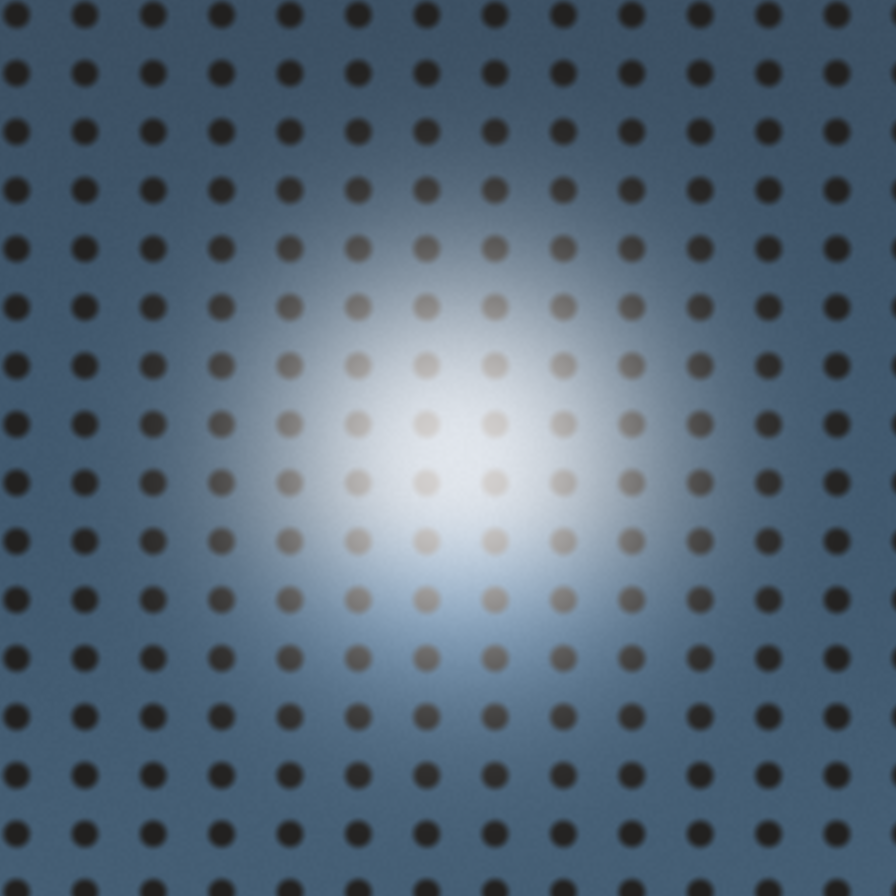
Reproduce this pattern procedurally as a WebGL 2 fragment shader.

```glsl
#version 300 es
precision highp float;
// A grid of soft dark dots on slate blue, washed out by a pale central glow.

uniform vec2 u_resolution;
out vec4 fragColor;

// Dot grid, in canvas units
const vec2 DOT_ORIGIN = vec2(0.0185, 0.9835);
const vec2 DOT_SPACING = vec2(0.0763, 0.0653);
const float DOT_RADIUS = 0.0145;
const float DOT_SOFTNESS = 0.0062;

// Glow
const vec2 GLOW_CENTER = vec2(0.512, 0.486);
const float GLOW_RADIUS = 0.232;
const float GLOW_FALLOFF = 2.25;

// Colours
const vec3 SLATE_TOP = vec3(0.235, 0.315, 0.390);
const vec3 SLATE_MIDDLE = vec3(0.250, 0.345, 0.430);
const vec3 SLATE_BOTTOM = vec3(0.268, 0.368, 0.455);
const vec3 GLOW_WHITE = vec3(0.880, 0.900, 0.925);
const vec3 GLOW_BLUE = vec3(0.740, 0.860, 0.980);
const vec3 DOT_DARK = vec3(0.130, 0.126, 0.122);
const vec3 DOT_LIT = vec3(0.835, 0.825, 0.820);

const float GRAIN_CELLS = 256.0;
const float GRAIN_AMOUNT = 0.012;

float hash(vec2 p) {
  vec3 q = fract(vec3(p.xyx) * 0.1031);
  q += dot(q, q.yzx + 33.33);
  return fract((q.x + q.y) * q.z);
}

float valueNoise(vec2 p) {
  vec2 cell = floor(p);
  vec2 f = fract(p);
  f = f * f * (3.0 - 2.0 * f);
  float low = mix(hash(cell), hash(cell + vec2(1.0, 0.0)), f.x);
  float high = mix(hash(cell + vec2(0.0, 1.0)), hash(cell + 1.0), f.x);
  return mix(low, high, f.y);
}

vec3 slateGradient(float y) {
  vec3 lower = mix(SLATE_BOTTOM, SLATE_MIDDLE, smoothstep(0.0, 0.5, y));
  return mix(lower, SLATE_TOP, smoothstep(0.5, 1.0, y));
}

float glowStrength(vec2 uv) {
  float r = length(uv - GLOW_CENTER) / GLOW_RADIUS;
  return exp(-pow(r, GLOW_FALLOFF));
}

float dotCoverage(vec2 uv) {
  vec2 cell = (uv - DOT_ORIGIN) / DOT_SPACING;
  vec2 offset = (fract(cell + 0.5) - 0.5) * DOT_SPACING;
  float d = length(offset) - DOT_RADIUS;
  return 1.0 - smoothstep(-DOT_SOFTNESS, DOT_SOFTNESS, d);
}

void main() {
  vec2 uv = gl_FragCoord.xy / u_resolution;
  float glow = glowStrength(uv);

  // Background and glow, cooler toward the lower rim
  vec3 glowColor = mix(GLOW_BLUE, GLOW_WHITE, smoothstep(0.24, 0.46, uv.y));
  vec3 color = mix(slateGradient(uv.y), glowColor, glow);

  // Fine grain
  color += (valueNoise(uv * GRAIN_CELLS) - 0.5) * GRAIN_AMOUNT;

  // Dots, fading into the light
  vec3 dotColor = mix(DOT_DARK, DOT_LIT, glow);
  color = mix(color, dotColor, dotCoverage(uv));

  fragColor = vec4(color, 1.0);
}
```
